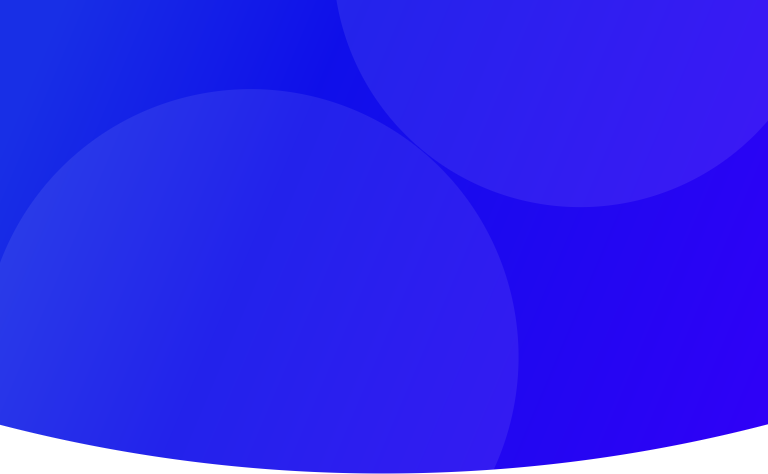
Write a Shadertoy shader that draws this background.

```glsl
// A blue to violet diagonal gradient panel with two large translucent discs
// that touch each other, closed below by a shallow white curve.
// Built from a three-stop linear gradient and circle distance functions.

const vec3 AZURE  = vec3(0.095, 0.185, 0.900);
const vec3 COBALT = vec3(0.060, 0.060, 0.915);
const vec3 VIOLET = vec3(0.190, 0.000, 0.970);
const vec3 WHITE  = vec3(1.0);

// Signed distance to a circle, negative inside
float circleDistance(vec2 p, vec2 center, float radius) {
    return length(p - center) - radius;
}

// Antialiased coverage of a shape from its signed distance
float coverage(float dist, float pixel) {
    return clamp(0.5 - dist / pixel, 0.0, 1.0);
}

// Three-stop gradient along a direction from the top left corner
vec3 diagonalGradient(vec2 p, vec2 direction) {
    float s = dot(p - vec2(0.0, 1.0), direction);
    vec3 color = mix(AZURE, COBALT, clamp((s - 0.12) / 0.57, 0.0, 1.0));
    return mix(color, VIOLET, clamp((s - 0.69) / 1.19, 0.0, 1.0));
}

// Lays a translucent white disc over a colour
vec3 addDisc(vec3 color, vec2 p, vec2 center, float radius, float opacity, float pixel) {
    float mask = coverage(circleDistance(p, center, radius), pixel);
    return mix(color, WHITE, opacity * mask);
}

void mainImage(out vec4 fragColor, in vec2 fragCoord) {
    // Units of canvas height, x measured from the left edge
    float pixel = 1.0 / iResolution.y;
    vec2 p = fragCoord * pixel;

    vec3 color = diagonalGradient(p, vec2(0.92, -0.39));

    // Tangent discs
    color = addDisc(color, p, vec2(0.529, 0.247), 0.565, 0.08, pixel);
    color = addDisc(color, p, vec2(1.224, 1.084), 0.521, 0.085, pixel);

    // Curved lower edge of the panel
    float panel = coverage(circleDistance(p, vec2(0.808, 3.227), 3.226), pixel);
    fragColor = vec4(mix(WHITE, color, panel), 1.0);
}
```
